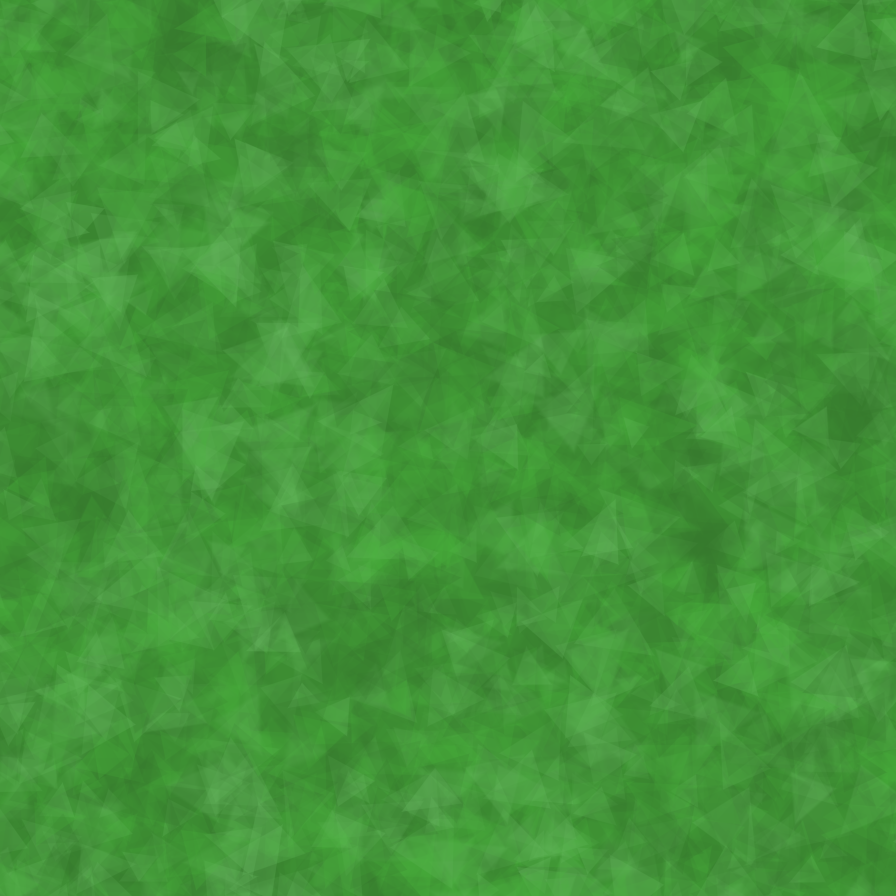
A Shadertoy shader for this background:

```glsl
// Translucent green triangles scattered in many overlapping layers.

const int   LAYERS      = 26;
const float CELL        = 0.085;               // grid spacing of one layer
const vec2  RADIUS      = vec2(0.018, 0.053);  // smallest and largest triangle
const vec2  OPACITY     = vec2(0.07, 0.23);
const float SKEW        = 0.15;                // side angle variation, radians
const float SOFT_EDGE   = 0.012;               // widest blurred edge
const float DARK_SHARE  = 0.35;
const float PALE_SHARE  = 0.25;
const float PATCH_DRIFT = 0.16;                // slow shift of the tint shares
const vec3  BASE  = vec3(0.235, 0.540, 0.195);
const vec3  DARK  = vec3(0.205, 0.460, 0.170);
const vec3  VIVID = vec3(0.280, 0.700, 0.230);
const vec3  PALE  = vec3(0.425, 0.740, 0.400);
const float THIRD_TURN = 2.0943951;

vec4 hash4(vec3 p) {
    vec4 q = fract(p.xyzx * vec4(0.1031, 0.1030, 0.0973, 0.1099));
    q += dot(q, q.wzxy + 33.33);
    return fract((q.xxyz + q.yzzw) * q.zywx);
}

// Layered sines: slow light and dark patches, about -1 to 1.
float patches(vec2 p) {
    return 0.45 * sin(9.0 * p.x + 2.5 * sin(7.0 * p.y + 1.0))
         + 0.35 * sin(13.0 * p.y + 2.0 * sin(8.0 * p.x + 4.0))
         + 0.20 * sin(23.0 * (p.x - p.y) + 2.0);
}

// Signed distance to the sides of a slightly skewed triangle.
float triangle(vec2 p, float radius, float turn, vec3 skew) {
    vec3 angle = turn + THIRD_TURN * vec3(0.0, 1.0, 2.0) + SKEW * (2.0 * skew - 1.0);
    vec3 side = p.x * cos(angle) + p.y * sin(angle);
    return max(side.x, max(side.y, side.z)) - 0.5 * radius;
}

vec3 pickTint(float pick, vec2 centre) {
    float drift = PATCH_DRIFT * patches(centre);
    if (pick < DARK_SHARE - drift) return DARK;
    return pick > 1.0 - PALE_SHARE - 0.5 * drift ? PALE : VIVID;
}

void mainImage(out vec4 fragColor, in vec2 fragCoord) {
    float pixel = 1.0 / min(iResolution.x, iResolution.y);
    vec2 uv = fragCoord * pixel;
    vec3 color = BASE;

    for (int layer = 0; layer < LAYERS; layer++) {
        float id = float(layer) + 1.0;
        vec2 shift = hash4(vec3(id, 7.0, 3.0)).xy + 4.0;
        vec2 home = floor(uv / CELL + shift);

        // One triangle per cell; its neighbours can reach this point.
        for (int y = -1; y <= 1; y++)
        for (int x = -1; x <= 1; x++) {
            vec2 cell = home + vec2(x, y);
            vec4 place = hash4(vec3(cell, id * 5.0));
            vec4 shape = hash4(vec3(cell + 41.0, id * 5.0 + 2.0));
            vec4 look  = hash4(vec3(cell + 83.0, id * 5.0 + 4.0));

            vec2 centre = (cell + place.xy - shift) * CELL;
            vec2 local = uv - centre;
            float radius = mix(RADIUS.x, RADIUS.y, place.z);
            float turn = 6.2831853 * place.w;
            float d = triangle(local, radius, turn, shape.xyz);

            // Most edges are crisp, a few fade inwards.
            float blur = max(1.5 * pixel, SOFT_EDGE * pow(shape.w, 4.0));
            float cover = 1.0 - smoothstep(-blur, 0.0, d);
            float fade = 1.0 + 0.35 * dot(local, vec2(cos(turn), sin(turn))) / radius;
            float opacity = mix(OPACITY.x, OPACITY.y, look.x) * fade;
            color = mix(color, pickTint(look.y, centre), cover * opacity);
        }
    }
    fragColor = vec4(color, 1.0);
}
```
